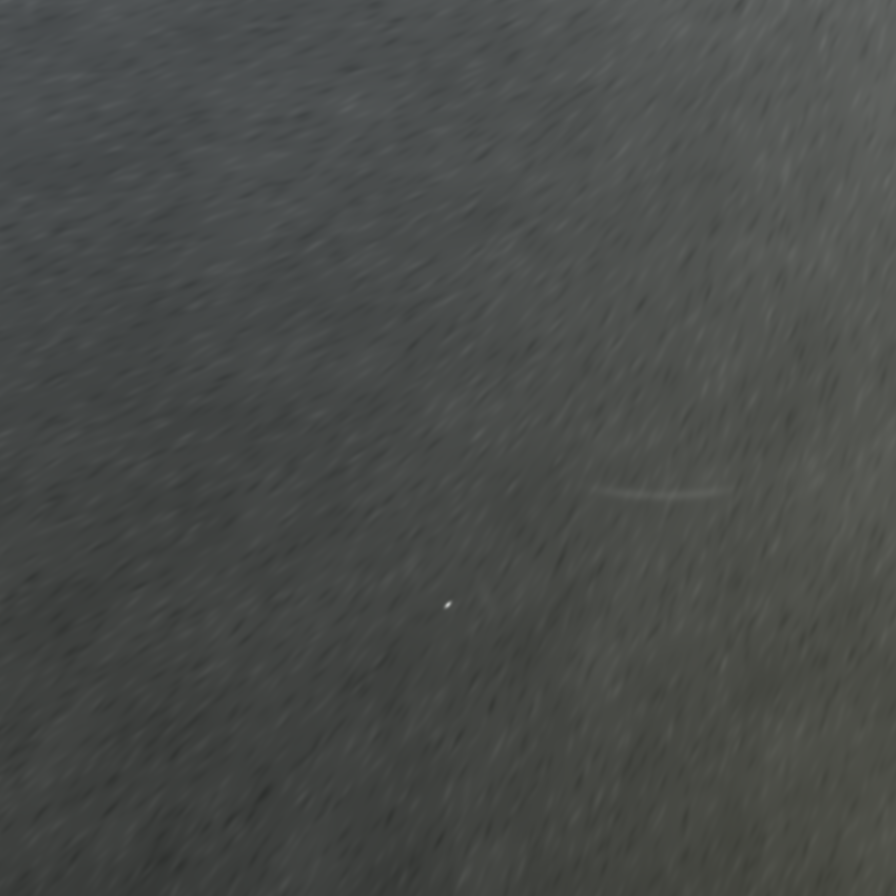
A Shadertoy shader for this texture:

```glsl
const vec3 BASE_COLOR = vec3(0.236, 0.245, 0.237);
const vec3 COOL_TINT = vec3(-0.006, 0.000, 0.014);
const vec3 OLIVE_TINT = vec3(0.008, 0.005, -0.016);
const float TOP_LIGHT = 0.070;
const float RIGHT_LIGHT = 0.062;
const float GRAIN_CELL = 0.022;
const float GRAIN_AMOUNT = 0.027;
const float PATCH_CELL = 0.085;
const float PATCH_AMOUNT = 0.013;
const vec2 GRAIN_SHAPE = vec2(0.52, 0.14);  // length and width in cells
const vec2 PATCH_SHAPE = vec2(0.55, 0.30);
const int STROKES_PER_CELL = 3;
const float FLAT_ANGLE = 0.32;
const float STEEP_ANGLE = 1.18;
const int SCUFF_COUNT = 9;
const float SCUFF_AMOUNT = 0.022;
const vec2 CREASE_CENTER = vec2(0.74, 0.447);
const float CREASE_AMOUNT = 0.050;
const vec2 SPECK_CENTER = vec2(0.500, 0.325);

vec3 hash3(vec3 p) {
    p = fract(p * vec3(0.1031, 0.1030, 0.0973));
    p += dot(p, p.yxz + 33.33);
    return fract((p.xxy + p.yxx) * p.zyx);
}

vec2 rotateInto(vec2 p, float angle) {
    float c = cos(angle), s = sin(angle);
    return vec2(c * p.x + s * p.y, c * p.y - s * p.x);
}

// Grain lies flat at the upper left and steepens to the lower right
float grainAngle(vec2 p) {
    float turn = 0.8 * p.x * p.x + 0.5 * (1.0 - p.y);
    return mix(FLAT_ANGLE, STEEP_ANGLE, smoothstep(0.05, 0.8, turn));
}

float softSpot(vec2 p, vec2 size) {
    vec2 q = p / size;
    return exp(-dot(q, q));
}

// Cellular noise: signed soft strokes that follow the grain
float strokes(vec2 p, float cellSize, vec2 shape, float seed) {
    vec2 q = p / cellSize;
    vec2 cell = floor(q);
    float sum = 0.0;
    for (int y = -1; y <= 1; y++)
    for (int x = -1; x <= 1; x++) {
        vec2 id = cell + vec2(x, y);
        float angle = grainAngle((id + 0.5) * cellSize);
        for (int i = 0; i < STROKES_PER_CELL; i++) {
            vec3 h = hash3(vec3(id + 40.0, seed + float(i) * 7.0));
            vec2 local = rotateInto(q - id - h.xy, angle + 0.3 * (h.x - 0.5));
            sum += (2.0 * h.z - 1.0) * softSpot(local, shape);
        }
    }
    return sum;
}

// Faint scattered rub marks
float scuffs(vec2 p) {
    float sum = 0.0;
    for (int i = 0; i < SCUFF_COUNT; i++) {
        vec3 h = hash3(vec3(float(i) + 3.0, 17.0, 71.0));
        vec2 local = rotateInto(p - h.xy, 0.6 + 1.4 * h.z);
        local.y += 4.0 * local.x * local.x;
        sum += (0.4 + 0.6 * h.z) * softSpot(local, vec2(0.028, 0.008));
    }
    return sum;
}

// Shallow upturned crease
float crease(vec2 p) {
    vec2 d = p - CREASE_CENTER;
    d.y -= 1.2 * d.x * d.x;
    float ends = 1.0 - smoothstep(0.04, 0.10, abs(d.x));
    return ends * exp(-pow(d.y / 0.006, 2.0));
}

void mainImage(out vec4 fragColor, in vec2 fragCoord) {
    vec2 p = fragCoord / iResolution.xy;

    // Broad light and tint
    float light = TOP_LIGHT * pow(p.y, 1.5) + RIGHT_LIGHT * p.x * p.x;
    light -= 0.012 * (1.0 - smoothstep(0.0, 0.06, p.y));
    vec3 color = BASE_COLOR + light;
    color += COOL_TINT * smoothstep(0.2, 1.0, p.y) * (1.0 - 0.6 * p.x);
    color += OLIVE_TINT * smoothstep(0.3, 1.0, p.x) * (1.0 - 0.7 * p.y);

    // Surface texture
    float cloud = sin(9.0 * p.x + 2.0 * sin(7.0 * p.y)) * sin(8.0 * p.y + 1.5 * sin(6.0 * p.x));
    color += 0.005 * cloud;
    color += PATCH_AMOUNT * strokes(p, PATCH_CELL, PATCH_SHAPE, 5.0);
    color += GRAIN_AMOUNT * strokes(p, GRAIN_CELL, GRAIN_SHAPE, 51.0);

    // Wear marks
    color += SCUFF_AMOUNT * scuffs(p) + CREASE_AMOUNT * crease(p);
    vec2 speck = rotateInto(p - SPECK_CENTER, 0.8);
    color += 0.5 * softSpot(speck, vec2(0.0045, 0.0025));

    fragColor = vec4(clamp(color, 0.0, 1.0), 1.0);
}
```
